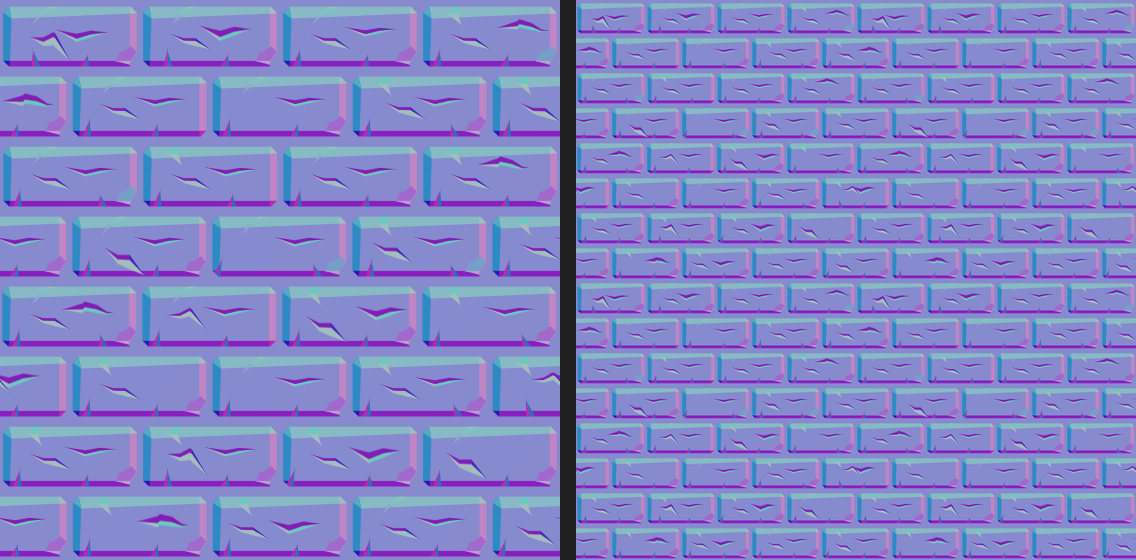
Left: one tile. Right: repeated 2 by 2.
This texture map is drawn by a Shadertoy shader. Its source:

```glsl
const vec2 GRID = vec2(4.0, 8.0);   // bricks across, courses up
const vec3 FLAT = vec3(0.535, 0.540, 0.808);
const vec3 PURPLE = vec3(0.54, 0.12, 0.75);
const vec3 INDIGO = vec3(0.27, 0.15, 0.74);
const vec3 BLUE = vec3(0.18, 0.54, 0.77);
const vec3 TEAL = vec3(0.53, 0.73, 0.77);
const vec3 AQUA = vec3(0.42, 0.79, 0.75);
const vec3 PALE = vec3(0.64, 0.74, 0.75);
const vec3 PINK = vec3(0.75, 0.52, 0.77);
const vec3 MAGENTA = vec3(0.74, 0.15, 0.69);

float hash(vec2 id, float salt) {
    return fract(sin(dot(vec3(id, salt), vec3(12.99, 78.23, 37.72))) * 4375.85);
}

// Signed distance to a line, negative on the left of a to b
float edge(vec2 p, vec2 a, vec2 b) {
    vec2 e = normalize(b - a);
    return dot(p - a, vec2(e.y, -e.x));
}

float winding(vec2 a, vec2 b, vec2 c) {
    return sign((b.x - a.x) * (c.y - a.y) - (b.y - a.y) * (c.x - a.x));
}

float tri(vec2 p, vec2 a, vec2 b, vec2 c) {
    float s = winding(a, b, c);
    return max(max(s * edge(p, a, b), s * edge(p, b, c)), s * edge(p, c, a));
}

float quad(vec2 p, vec2 a, vec2 b, vec2 c, vec2 d) {
    float s = winding(a, b, c);
    return max(max(s * edge(p, a, b), s * edge(p, b, c)),
               max(s * edge(p, c, d), s * edge(p, d, a)));
}

vec3 paint(vec3 base, vec3 ink, float d, float aa) {
    return mix(base, ink, smoothstep(aa, -aa, d));
}

float polyline(float x, vec4 xs, vec4 ys) {
    vec3 t = clamp((x - xs.xyz) / (xs.yzw - xs.xyz), 0.0, 1.0);
    return ys.x + dot(t, ys.yzw - ys.xyz);
}

// Gouge with a shaded upper wall and a lit lower wall
vec3 crack(vec3 col, vec2 p, vec4 xs, vec4 top, vec4 mid, vec4 low, vec3 shade, vec3 lit, float aa) {
    float ends = max(-p.x, p.x - xs.w);
    float m = polyline(p.x, xs, mid);
    float upper = max(ends, max(p.y - polyline(p.x, xs, top), m - p.y));
    float lower = max(ends, max(p.y - m, polyline(p.x, xs, low) - p.y));
    vec3 wall = paint(shade, PURPLE * 0.95, p.x - xs.z, aa);
    vec3 floorTint = paint(lit, PALE, p.x - xs.y, aa);
    return paint(paint(col, floorTint, lower, aa), wall, upper, aa);
}

vec3 spike(vec3 col, vec2 p, float height, float lean, float aa) {
    vec2 apex = vec2(lean, height), foot = vec2(0.06, 0.04);
    col = paint(col, MAGENTA, tri(p, vec2(0.0, 0.05), foot, apex), aa);
    return paint(col, BLUE * vec3(1.0, 0.8, 0.95), tri(p, foot, vec2(0.12, 0.06), apex), aa);
}

vec3 bevels(vec3 col, vec2 p, float aa) {
    vec2 tl = vec2(0.17, 0.735), tr = vec2(1.86, 0.805), bl = vec2(0.15, 0.13);
    col = paint(col, BLUE, edge(p, bl, tl), aa);
    col = paint(col, PINK, tr.x - p.x, aa);
    col = paint(col, TEAL, max(edge(p, tl, tr), edge(p, vec2(0.135, 0.905), tl)), aa);
    col = paint(col, PURPLE, p.y - bl.y, aa);
    col = paint(col, vec3(0.32, 0.67, 0.77), tri(p, vec2(0.05, 0.82), tl, vec2(0.135, 0.91)), aa);
    col = paint(col, PALE, tri(p, tr, vec2(1.97, 0.815), vec2(1.86, 0.92)), aa);
    col = paint(col, vec3(0.15, 0.10, 0.68), tri(p, vec2(0.04, 0.13), bl, vec2(0.135, 0.04)), aa);
    return paint(col, MAGENTA, tri(p, vec2(1.86, 0.13), vec2(1.97, 0.13), vec2(1.86, 0.04)), aa);
}

vec3 topChip(vec3 col, vec2 p, float notched, float aa) {
    if (notched > 0.5) {
        col = paint(col, PALE, tri(p, vec2(0.40, 0.81), vec2(0.54, 0.81), vec2(0.60, 0.64)), aa);
        return paint(col, AQUA, quad(p, vec2(0.42, 0.80), vec2(0.48, 0.91), vec2(0.57, 0.91), vec2(0.54, 0.80)), aa);
    }
    col = paint(col, vec3(0.58, 0.64, 0.79), tri(p, vec2(0.47, 0.65), vec2(0.64, 0.80), vec2(0.56, 0.80)), aa);
    col = paint(col, vec3(0.49, 0.77, 0.76), tri(p, vec2(0.54, 0.75), vec2(0.70, 0.91), vec2(0.84, 0.91)), aa);
    return paint(col, vec3(0.67, 0.78, 0.64), tri(p, vec2(0.70, 0.88), vec2(0.84, 0.91), vec2(0.72, 0.91)), aa);
}

vec3 brick(vec2 p, vec2 id, float aa) {
    // Faintly tilted face, bevels and top chip
    float tilt = edge(p, vec2(0.3 + hash(id, 1.0), 0.0), vec2(1.8, 0.9));
    vec3 col = paint(FLAT, FLAT + vec3(-0.012, 0.004, 0.0), tilt, aa);
    col = topChip(bevels(col, p, aa), p, step(0.72, hash(id, 2.0)), aa);

    // Nicks along the lower edge
    for (float i = 0.0; i < 2.0; i++) {
        float shift = step(0.75, hash(id, 3.0 + i)) * (hash(id, 5.0 + i) - 0.3) * 0.5;
        col = spike(col, p - vec2(0.19 + 0.97 * i + shift, 0.0), 0.28 - 0.07 * i, 0.10 - shift * 0.3, aa);
    }

    // Two cracks; a few are moved, arched, widened or absent
    for (float i = 0.0; i < 2.0; i++) {
        float odd = step(0.68, hash(id, 7.0 + i));
        vec2 shift = odd * (vec2(hash(id, 9.0 + i), hash(id, 11.0 + i)) - 0.5) * vec2(0.35, 0.14);
        vec2 q = p - shift - mix(vec2(0.94, 0.61), vec2(0.45, 0.51), i);
        q.y -= odd * step(0.5, hash(id, 13.0 + i)) * 0.17 * max(0.0, 1.0 - abs(q.x / 0.32 - 1.0));
        q.y /= 1.0 + odd * hash(id, 15.0 + i) * 0.8;
        if (hash(id, 17.0 + i) > 0.92) continue;
        if (i < 0.5) col = crack(col, q, vec4(0.0, 0.285, 0.49, 0.72), vec4(0.0, -0.042, -0.007, -0.028),
            vec4(0.0, -0.097, -0.049, -0.028), vec4(0.0, -0.132, -0.085, -0.028), PURPLE * 0.92, AQUA, aa);
        else col = crack(col, q, vec4(0.0, 0.18, 0.35, 0.56), vec4(0.0, -0.055, -0.055, -0.215),
            vec4(0.0, -0.09, -0.095, -0.215), vec4(0.0, -0.125, -0.17, -0.215), INDIGO, PALE, aa);
    }

    // Chamfered outline and broken lower right corner
    vec2 q = abs(p - vec2(1.005, 0.4775)) - vec2(0.955, 0.4275);
    float outline = max(max(q.x, q.y), (q.x + q.y + 0.085) * 0.707);
    float kind = hash(id, 20.0);
    if (kind < 0.88) {
        float chip = min(quad(p, vec2(1.66, 0.12), vec2(1.72, 0.26), vec2(1.96, 0.27), vec2(1.86, 0.12)),
                         tri(p, vec2(1.705, 0.22), vec2(1.88, 0.34), vec2(1.96, 0.26)));
        col = paint(col, kind < 0.75 ? vec3(0.63, 0.41, 0.80) : vec3(0.46, 0.62, 0.79), chip, aa);
        col = paint(col, vec3(0.72, 0.63, 0.80), tri(p, vec2(1.65, 0.13), vec2(1.88, 0.13), vec2(1.88, 0.07)), aa);
        outline = max(outline, -quad(p, vec2(1.98, 0.29), vec2(1.86, 0.10), vec2(1.87, 0.0), vec2(2.1, 0.0)));
    }
    return paint(FLAT, col, outline, aa);
}

void mainImage(out vec4 fragColor, in vec2 fragCoord) {
    // Cells are two units wide and one high, in running bond
    vec2 p = fragCoord / iResolution.xy * GRID * vec2(2.0, 1.0);
    float row = mod(floor(p.y), GRID.y);
    p.x += 1.0 - mod(row, 2.0) + 0.02 * hash(vec2(row, 0.0), 30.0);
    vec2 id = vec2(mod(floor(p.x * 0.5), GRID.x), row);
    float aa = 0.7 * GRID.y / iResolution.y;
    fragColor = vec4(brick(vec2(mod(p.x, 2.0), fract(p.y)), id, aa), 1.0);
}
```
